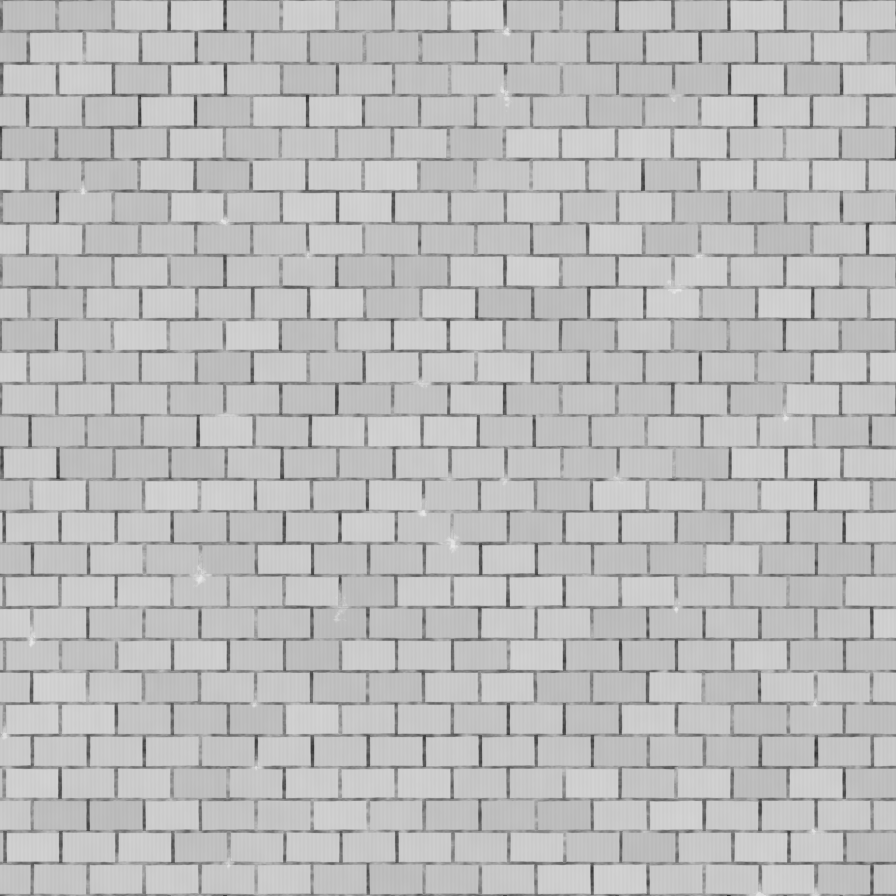
Give the GLSL for this texture, as a Shadertoy shader.

```glsl
const vec2 GRID = vec2(16.0, 28.0);

float hash(vec2 p) {
    vec3 q = fract(p.xyx * 0.1031);
    q += dot(q, q.yzx + 33.33);
    return fract((q.x + q.y) * q.z);
}

float noise(vec2 p) {
    vec2 i = floor(p), f = fract(p);
    f = f * f * (3.0 - 2.0 * f);
    return mix(mix(hash(i), hash(i + vec2(1, 0)), f.x),
               mix(hash(i + vec2(0, 1)), hash(i + vec2(1, 1)), f.x), f.y);
}

float fbm(vec2 p) {
    return 0.55 * noise(p) + 0.3 * noise(p * 2.1 + 17.0) + 0.15 * noise(p * 4.3 + 41.0);
}

// Running bond that drifts sideways in the lower courses
float courseShift(float row) {
    row = mod(row, GRID.y);
    float drift = 0.065 * (1.0 - smoothstep(11.0, 18.0, row));
    return 0.5 * mod(row + 1.0, 2.0) + drift + 0.05 * (hash(vec2(row, 7.0)) - 0.4);
}

float sdBox(vec2 p, vec2 halfSize) {
    vec2 d = abs(p) - halfSize;
    return length(max(d, 0.0)) + min(max(d.x, d.y), 0.0);
}

float mortarShade(vec2 uv, vec2 joint, float upright) {
    float blotch = fbm(uv * vec2(100.0, 140.0)) - 0.5;
    float bed = 0.545 + 0.45 * blotch + 0.1 * (noise(uv * vec2(24.0, 28.0)) - 0.5);
    float head = mix(0.33, 0.63, hash(joint + 53.0)) + 0.4 * blotch;
    return mix(bed, head, upright);
}

float brickShade(vec2 uv, vec2 local, vec2 id) {
    float shade = mix(0.735, 0.815, hash(id + 3.0));
    shade += 0.009 * sin(local.x * 6.2832 * 224.0);
    shade += 0.01 * (noise(uv * vec2(240.0, 25.0)) - 0.5);
    return shade + 0.02 * (fbm(uv * 45.0) - 0.5);
}

// Ragged lime splashes seated on the joint corners
float limeSplash(vec2 uv, float mortar) {
    float warp = fbm(uv * 150.0) - 0.5, amount = 0.0;
    for (int i = 0; i < 30; i++) {
        float k = float(i);
        float row = floor(GRID.y * hash(vec2(k, 11.0)));
        float column = floor(GRID.x * hash(vec2(k, 23.0)));
        vec2 center = vec2(column + courseShift(row), row + 0.02) / GRID;
        float size = mix(0.0035, 0.009, pow(hash(vec2(k, 37.0)), 5.0));
        float stretch = mix(0.6, 1.5, hash(vec2(k, 43.0)));
        float d = length((uv - center) * vec2(stretch, 1.0 / stretch)) / size + 3.0 * warp;
        float core = 0.85 * (1.0 - smoothstep(0.0, 1.5, d));
        float trail = 0.6 * mortar * (1.0 - smoothstep(0.8, 3.5, d));
        amount = max(amount, max(core, trail));
    }
    return amount;
}

void mainImage(out vec4 fragColor, in vec2 fragCoord) {
    vec2 uv = fragCoord / iResolution.y;
    float soft = 0.6 / iResolution.y;

    // Brick cell
    vec2 p = uv * GRID - vec2(0.0, 0.02);
    p.x -= courseShift(floor(p.y));
    vec2 cell = floor(p);
    vec2 id = mod(cell, GRID);
    vec2 local = (p - cell - 0.5) / GRID;

    // Slightly tilted, uneven brick outline with worn edges
    float tilt = 0.03 * (hash(id + 71.0) - 0.5);
    vec2 turned = local + tilt * vec2(-local.y, local.x);
    vec2 halfSize = vec2(0.0295, 0.01635) - 0.0004 * vec2(hash(id + 83.0), hash(id + 97.0));
    float d = sdBox(turned, halfSize) + 0.0004 * (noise(uv * 180.0) - 0.5);
    float mortar = smoothstep(-soft - 0.0003, soft + 0.0003, d);

    // Upright joints vary in darkness, beds stay even
    float upright = smoothstep(-soft, soft, abs(turned.x) - halfSize.x);
    vec2 joint = mod(vec2(floor(p.x + 0.5), cell.y), GRID);

    float shade = mix(brickShade(uv, local, id), mortarShade(uv, joint, upright), mortar);
    shade = mix(shade, 0.93, limeSplash(uv, mortar));
    fragColor = vec4(vec3(clamp(shade, 0.0, 1.0)), 1.0);
}
```
